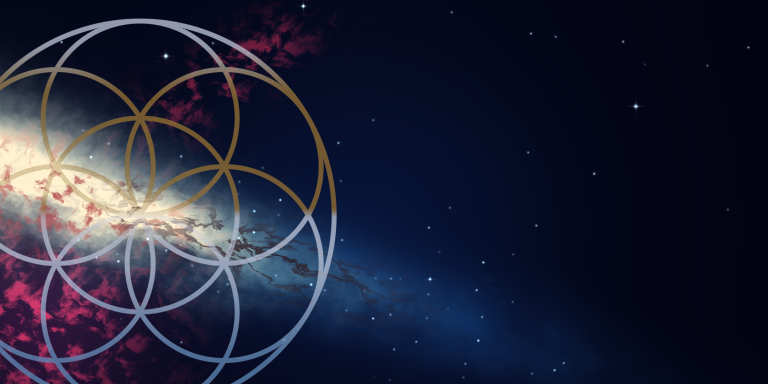
Give the GLSL for this background, as a WebGL 1 fragment shader.

```glsl
precision highp float;
uniform vec2 u_resolution;

float hash(vec2 p) {
  return fract(sin(dot(p, vec2(127.1, 311.7))) * 43758.5);
}

vec2 gradient(vec2 cell) {
  float a = 6.2832 * hash(cell);
  return vec2(cos(a), sin(a));
}

float gradientNoise(vec2 p) {
  vec2 i = floor(p), f = fract(p);
  vec2 u = f * f * f * (f * (f * 6.0 - 15.0) + 10.0);
  vec2 e = vec2(1.0, 0.0);
  float low = mix(dot(gradient(i), f), dot(gradient(i + e.xy), f - e.xy), u.x);
  float high = mix(dot(gradient(i + e.yx), f - e.yx), dot(gradient(i + e.xx), f - e.xx), u.x);
  return mix(low, high, u.y);
}

float fbm(vec2 p) {
  float sum = 0.0, amp = 0.8;
  for (int i = 0; i < 5; i++) {
    sum += amp * gradientNoise(p);
    p = mat2(1.6, 1.2, -1.2, 1.6) * p + 3.7;
    amp *= 0.58;
  }
  return sum;
}

// Soft elliptical spot, one at its centre
float blob(vec2 p, vec2 center, vec2 size) {
  vec2 d = (p - center) / size;
  return exp(-dot(d, d));
}

float ring(vec2 p, vec2 center, float radius) {
  float d = abs(length(p - center) - radius);
  return 1.0 - smoothstep(0.0045, 0.0045 + 1.5 / u_resolution.y, d);
}

// Bright star with a small cross flare
float glint(vec2 p, vec2 center, float size) {
  vec2 d = abs(p - center) / size;
  return exp(-dot(d, d) * 4.0) + 0.5 * exp(-d.x - d.y * 8.0) + 0.5 * exp(-d.y - d.x * 8.0);
}

float starField(vec2 p, float scale, float density) {
  vec2 cell = floor(p * scale);
  vec2 offset = 0.2 + 0.6 * vec2(hash(cell + 7.3), hash(cell + 19.1));
  float d = length(fract(p * scale) - offset) / scale;
  return step(1.0 - density, hash(cell)) * hash(cell + 3.9) * exp(-d * d * 120000.0);
}

void main() {
  vec2 p = gl_FragCoord.xy / u_resolution.y;

  // Galaxy frame: x along the disc, y across it
  vec2 q = p - vec2(0.0, 0.57);
  vec2 g = vec2(dot(q, vec2(0.945, -0.326)), dot(q, vec2(0.326, 0.945)));
  float cloud = fbm(g * vec2(5.0, 8.0));
  float grain = fbm(p * 23.0 + cloud);
  float across = g.y + 0.05 * cloud;

  // Night sky with a blue haze
  vec3 color = mix(vec3(0.016, 0.026, 0.1), vec3(0.008, 0.01, 0.07), smoothstep(0.9, 2.0, p.x));
  color += vec3(0.01, 0.05, 0.11) * blob(p, vec2(0.95, 0.42), vec2(0.5, 0.4));
  color += vec3(0.03, 0.11, 0.19) * blob(g, vec2(1.05, 0.0), vec2(0.65, 0.12)) * (1.0 + 0.6 * cloud);

  // Red hydrogen clouds below and above the disc
  float lower = blob(p, vec2(0.1, 0.2), vec2(0.28, 0.3));
  vec2 r = p - vec2(0.6, 0.81);
  float upper = blob(vec2(r.x * 0.84 + r.y * 0.54, r.y * 0.84 - r.x * 0.54), vec2(0.0), vec2(0.26, 0.075));
  float speckle = smoothstep(-0.1, 0.55, grain + 0.5 * cloud);
  color += vec3(0.17, 0.06, 0.13) * lower;
  color += vec3(0.65, 0.12, 0.18) * speckle * (lower + 0.85 * upper);

  // Teal halo that narrows along the disc
  float width = mix(0.17, 0.075, smoothstep(0.0, 1.1, g.x));
  float halo = exp(-across * across / (width * width)) * (1.0 - smoothstep(0.45, 1.35, g.x));
  color = mix(color, vec3(0.38, 0.57, 0.64), halo * clamp(0.8 + 0.45 * cloud + 0.35 * grain, 0.0, 1.0));

  // Cream core
  float coreWidth = mix(0.115, 0.06, smoothstep(0.0, 0.6, g.x));
  float core = exp(-across * across / (coreWidth * coreWidth)) * (1.0 - smoothstep(0.4, 0.78, g.x));
  float light = clamp(core * (1.3 + 0.5 * cloud + 0.4 * grain), 0.0, 1.0);
  color = mix(color, vec3(1.0, 0.95, 0.82), light);

  // Reddish glow and dark dust filaments
  float rust = smoothstep(0.0, 0.5, grain - 0.4 * cloud) * blob(g, vec2(0.2, -0.03), vec2(0.3, 0.12));
  color = mix(color, vec3(0.66, 0.2, 0.22), 0.75 * rust);
  float ridge = abs(fbm(g * vec2(6.0, 15.0) + 0.5 * cloud + 11.0));
  float dust = (1.0 - smoothstep(0.02, 0.17, ridge)) * blob(g, vec2(0.74, 0.0), vec2(0.34, 0.08));
  dust += smoothstep(-0.1, 0.4, grain) * blob(p, vec2(0.34, 0.47), vec2(0.035, 0.07));
  color = mix(color, vec3(0.17, 0.1, 0.14), 0.8 * clamp(dust, 0.0, 1.0));

  // Scattered and flared stars
  float nearDisc = blob(g, vec2(0.7, 0.0), vec2(0.65, 0.2));
  float stars = starField(p, 14.0, 0.05 + 0.3 * nearDisc) + 0.6 * starField(p + 5.0, 31.0, 0.12 * nearDisc);
  stars += glint(p, vec2(0.432, 0.854), 0.01) + 0.8 * glint(p, vec2(1.656, 0.723), 0.01);
  stars += glint(p, vec2(0.79, 0.984), 0.008) + 0.8 * glint(p, vec2(1.12, 0.273), 0.007);
  color += vec3(0.75, 0.88, 0.95) * stars;

  // Seven interlaced circles inside a large one
  vec2 center = vec2(0.365, 0.44);
  float radius = 0.2526;
  float lines = max(ring(p, center, radius), ring(p, center, 2.0 * radius));
  for (int i = 0; i < 6; i++) {
    float a = radians(30.0 + 60.0 * float(i));
    lines = max(lines, ring(p, center + radius * vec2(cos(a), sin(a)), radius));
  }
  vec3 lineColor = mix(vec3(0.36, 0.52, 0.7), vec3(0.73, 0.76, 0.84), smoothstep(0.02, 0.35, p.y));
  float gold = smoothstep(0.43, 0.46, p.y) * (1.0 - smoothstep(0.74, 0.9, p.y));
  lineColor = mix(lineColor, vec3(0.57, 0.43, 0.2), gold);
  color = mix(color, lineColor, lines * 0.78 * (1.0 - 0.6 * light));

  gl_FragColor = vec4(clamp(color, 0.0, 1.0), 1.0);
}
```
